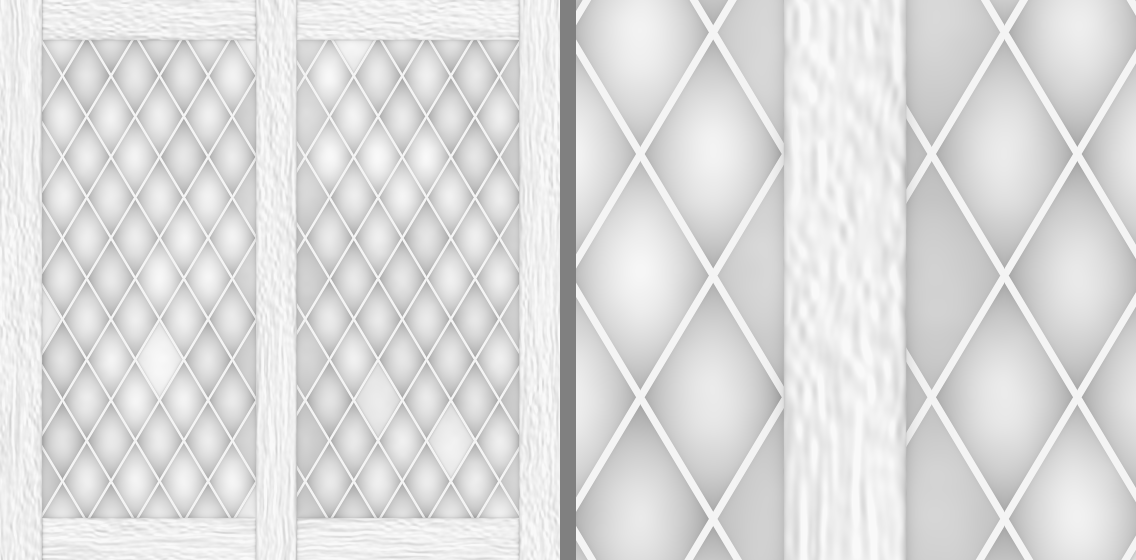
Left, the full canvas; right, a detail of the centre.
This texture map is drawn by a Shadertoy shader. Its source:

```glsl
// Two leaded windows in a white wooden frame: a diamond lattice of softly
// lit grey panes. The lattice is a skewed integer grid; the frame comes from
// signed distances and its grain from embossed, stretched value noise.

const vec2 DIAMOND_SIZE = vec2(0.0867, 0.1448);
const vec2 LATTICE_ORIGIN = vec2(0.1549, 0.8646);
const float LEAD_HALF_WIDTH = 0.0022;

float hash21(vec2 p) {
    vec3 q = fract(p.xyx * 0.1031);
    q += dot(q, q.yzx + 33.33);
    return fract((q.x + q.y) * q.z);
}

float valueNoise(vec2 p) {
    vec2 i = floor(p), f = fract(p);
    f = f * f * (3.0 - 2.0 * f);
    vec2 e = vec2(0.0, 1.0);
    return mix(mix(hash21(i), hash21(i + e.yx), f.x),
               mix(hash21(i + e.xy), hash21(i + e.yy), f.x), f.y);
}

// Distances to the uprights and crossbars, positive over the glass
float stileDistance(float x) {
    return min(min(x - 0.0755, 0.927 - x), abs(x - 0.4935) - 0.0365);
}

float railDistance(float y) {
    return min(y - 0.0755, 0.928 - y);
}

// Height of the wood surface; x runs across the grain, y along it
float grainHeight(vec2 p) {
    p.x += 0.006 * (valueNoise(p * vec2(45.0, 32.0)) - 0.5);
    float straight = valueNoise(p * vec2(210.0, 20.0));
    float pebbled = valueNoise(p * vec2(190.0, 85.0));
    float roughness = smoothstep(0.35, 0.7, valueNoise(p * vec2(32.0, 4.0)));
    return mix(straight, pebbled, 0.25 + 0.55 * roughness);
}

float woodTone(vec2 p) {
    float emboss = grainHeight(p) - grainHeight(p + vec2(0.0026, 0.0016));
    float streak = valueNoise(p * vec2(130.0, 9.0));
    float fleck = valueNoise(p * vec2(330.0, 130.0)) - 0.5;
    float tone = 0.95 + 0.19 * emboss - 0.045 * streak * streak + 0.025 * fleck;
    return clamp(tone, 0.78, 0.975);
}

// Tone of one pane; r is 0 at its centre and 1 at its four tips
float paneTone(vec2 cell, vec2 centre, float r, float edge) {
    float tone = 0.935 - 0.27 * pow(r, 1.7);
    tone += 0.05 * (hash21(cell + 17.0) - 0.5);

    // Panes cut by an upright lose their glow
    float cut = 1.0 - step(0.02, stileDistance(centre.x));
    tone = mix(tone, 0.80, 0.65 * cut);

    // A few clear panes, outlined by a thin shadow
    float clearPane = step(0.92, hash21(cell + 53.0));
    float outline = exp(-max(edge - LEAD_HALF_WIDTH, 0.0) * 650.0);
    float clearTone = 0.955 - 0.07 * r * r - 0.12 * outline;
    return mix(tone - 0.025 * outline, clearTone, 0.9 * clearPane);
}

float glassTone(vec2 p, float pixel) {
    // Diagonal axes turn each diamond into a unit square
    vec2 q = (p - LATTICE_ORIGIN) / DIAMOND_SIZE;
    vec2 diagonal = vec2(q.x + q.y, q.x - q.y);
    vec2 cell = floor(diagonal + 0.5);
    vec2 local = diagonal - cell;
    vec2 offset = 0.5 * vec2(local.x + local.y, local.x - local.y);
    vec2 centre = p - offset * DIAMOND_SIZE;

    float edge = (0.5 - max(abs(local.x), abs(local.y))) / length(1.0 / DIAMOND_SIZE);
    float tone = paneTone(cell, centre, 2.0 * length(offset), edge);
    tone -= 0.07 * (valueNoise(p * 7.0 + 4.0) - 0.5);
    tone += 0.012 * (valueNoise(p * 75.0) - 0.5);

    float lead = 1.0 - smoothstep(-0.6 * pixel, 0.6 * pixel, edge - LEAD_HALF_WIDTH);
    return mix(tone, 0.955, lead);
}

float frameTone(vec2 p, float stile, float rail, float pixel) {
    float upright = 1.0 - smoothstep(-0.5 * pixel, 0.5 * pixel, stile);
    float tone = mix(woodTone(p.yx + 3.0), woodTone(p), upright);

    // Joints where the crossbars meet the uprights, and rounded edges
    float opening = max(-rail, 0.0);
    float border = mix(min(stile, opening), -stile, upright);
    return tone - 0.17 * exp(-max(border, 0.0) * 520.0);
}

void mainImage(out vec4 fragColor, in vec2 fragCoord) {
    vec2 uv = fragCoord / iResolution.xy;
    float pixel = 1.0 / min(iResolution.x, iResolution.y);
    float stile = stileDistance(uv.x);
    float rail = railDistance(uv.y);
    float opening = min(stile, rail);

    // Glass, darkened slightly beside the frame
    float glass = glassTone(uv, pixel);
    glass -= 0.09 * exp(-max(opening, 0.0) * 240.0);

    float frame = frameTone(uv, stile, rail, pixel);
    float glassMask = smoothstep(-0.6 * pixel, 0.6 * pixel, opening);
    fragColor = vec4(vec3(mix(frame, glass, glassMask)), 1.0);
}
```
